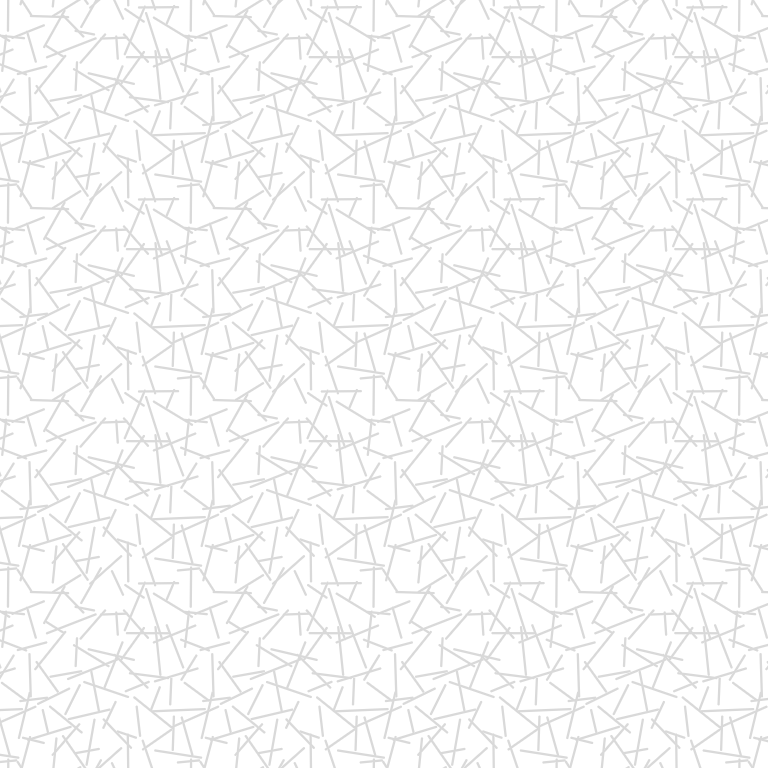
Give the GLSL for this pattern, as a Shadertoy shader.

```glsl
// Scattered thin grey sticks crossing each other on white.
// Each cell of a jittered grid owns one round-ended segment; the grid wraps
// into a repeating tile, and the nearest segment sets the coverage.

const vec3  PAPER_COLOR  = vec3(1.0);
const vec3  STICK_COLOR  = vec3(0.85);
const vec2  TILE_SIZE    = vec2(0.238, 0.25);  // repeat, in canvas heights
const float TILE_CELLS   = 9.0;                // sticks along each tile side
const float STICK_WIDTH  = 0.003;
const float MIN_LENGTH   = 0.024;
const float MAX_LENGTH   = 0.069;
const float JITTER       = 0.65;               // share of a cell
const vec2  ANGLE_STEP   = vec2(2.0, 5.0);     // direction slots per cell step
const float ANGLE_SLOTS  = 9.0;                // direction slots per half turn
const float ANGLE_SPREAD = 1.8;                // random turn, in slots
const uint  SEED         = 23u;
const float PI           = 3.14159;

// Integer mixing step
uint scramble(uint n) {
    n = (n ^ (n >> 16)) * 0x7feb352du;
    n = (n ^ (n >> 15)) * 0x846ca68bu;
    return n ^ (n >> 16);
}

// Four independent random values in 0..1 for a cell
vec4 hash4(vec2 cell) {
    uint a = scramble(uint(cell.x) + 57u * uint(cell.y) + 4099u * SEED);
    uint b = scramble(a + 1u);
    uint c = scramble(b + 2u);
    uint d = scramble(c + 3u);
    return vec4(uvec4(a, b, c, d) >> 8) / 16777216.0;
}

// Distance to a segment through the origin along a unit direction
float segmentDistance(vec2 p, vec2 direction, float halfLength) {
    float along = clamp(dot(p, direction), -halfLength, halfLength);
    return length(p - direction * along);
}

// Distance to the axis of the nearest stick
float nearestStick(vec2 p) {
    vec2 cellSize = TILE_SIZE / TILE_CELLS;
    vec2 home = floor(p / cellSize);
    float nearest = 1.0;
    for (int y = -2; y <= 2; y++) {
        for (int x = -2; x <= 2; x++) {
            vec2 cell = home + vec2(x, y);
            vec2 wrapped = mod(cell, TILE_CELLS);
            vec4 rnd = hash4(wrapped);
            vec2 center = (cell + 0.5 + JITTER * (rnd.xy - 0.5)) * cellSize;

            // Neighbours take distant direction slots, so sticks tend to cross
            float slot = mod(dot(wrapped, ANGLE_STEP), ANGLE_SLOTS);
            float angle = PI * (slot + ANGLE_SPREAD * rnd.z) / ANGLE_SLOTS;
            vec2 direction = vec2(cos(angle), sin(angle));

            float halfLength = 0.5 * mix(MIN_LENGTH, MAX_LENGTH, rnd.w);
            nearest = min(nearest, segmentDistance(p - center, direction, halfLength));
        }
    }
    return nearest;
}

void mainImage(out vec4 fragColor, in vec2 fragCoord) {
    float pixel = 1.0 / iResolution.y;
    float edge = nearestStick(fragCoord * pixel) - 0.5 * STICK_WIDTH;
    float coverage = clamp(0.5 - edge / pixel, 0.0, 1.0);
    fragColor = vec4(mix(PAPER_COLOR, STICK_COLOR, coverage), 1.0);
}
```
